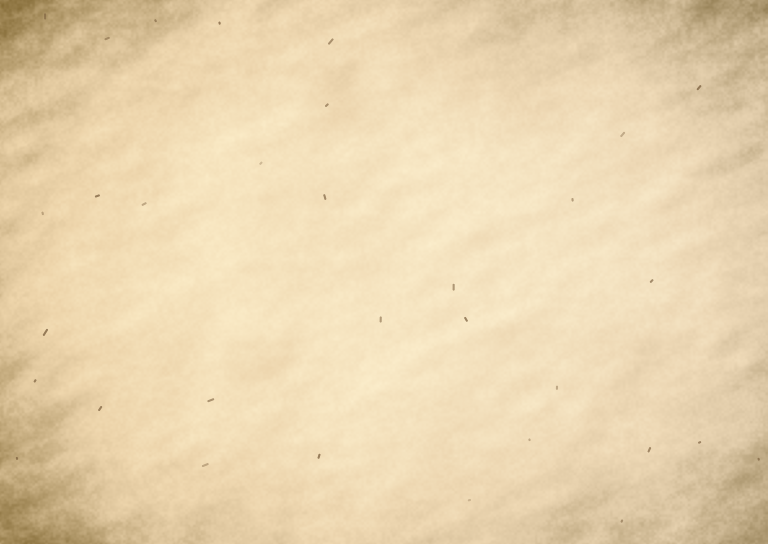
Give the GLSL for this texture, as a Shadertoy shader.

```glsl
// Aged parchment: a cream sheet that darkens toward its edges and corners.
// A tone value (0 light, 3 dark) sums vignette, blotches, stains, slanted
// embossed wrinkles, fine grain and stray fibres, then picks the colour.

const vec3 CREAM = vec3(0.965, 0.897, 0.757);
const vec3 SAND  = vec3(0.930, 0.840, 0.690);
const vec3 TAN   = vec3(0.870, 0.780, 0.630);
const vec3 UMBER = vec3(0.780, 0.690, 0.530);
const vec3 FIBRE = vec3(0.480, 0.370, 0.240);

float hash(vec2 p) {
    vec3 q = fract(vec3(p.xyx) * 0.1031);
    q += dot(q, q.yzx + 33.33);
    return fract((q.x + q.y) * q.z);
}

float noise(vec2 p) {
    vec2 i = floor(p), f = fract(p);
    f = f * f * f * (f * (f * 6.0 - 15.0) + 10.0);
    float low  = mix(hash(i), hash(i + vec2(1, 0)), f.x);
    float high = mix(hash(i + vec2(0, 1)), hash(i + vec2(1, 1)), f.x);
    return mix(low, high, f.y);
}

mat2 rotation(float a) {
    return mat2(cos(a), -sin(a), sin(a), cos(a));
}

float fbm(vec2 p, int octaves) {
    float sum = 0.0, amp = 0.5;
    for (int i = 0; i < octaves; i++) {
        sum += amp * noise(p);
        p = rotation(0.35) * p * 2.03 + 17.3;
        amp *= 0.5;
    }
    return sum;
}

// Signed slope of stretched noise, lit from the upper left
float relief(vec2 p, float slant, vec2 scale, int octaves) {
    vec2 q = rotation(slant) * p * scale + 40.0;
    vec2 light = vec2(-0.15, 0.4);
    return fbm(q - light, octaves) - fbm(q + light, octaves);
}

float stain(vec2 p, vec2 centre, vec2 radius) {
    vec2 d = (p - centre) / radius;
    d += 0.9 * (vec2(noise(p * 19.0), noise(p * 19.0 + 50.0)) - 0.5);
    return exp(-dot(d, d));
}

// Short dark strands, at most one per grid cell
float fibres(vec2 p, float cells, float chance, float pixel) {
    vec2 id = floor(p * cells);
    vec2 jitter = vec2(hash(id + 3.1), hash(id + 8.7));
    vec2 d = p - (id + 0.2 + 0.6 * jitter) / cells;
    d = rotation(0.2 + 2.2 * hash(id + 15.4)) * d;
    float halfLength = mix(0.0005, 0.006, pow(hash(id + 21.9), 2.0));
    d.x -= clamp(d.x, -halfLength, halfLength);
    float strand = 1.0 - smoothstep(0.0008, 0.0012 + pixel, length(d));
    return strand * step(hash(id + 31.3), chance) * mix(0.3, 0.8, hash(id + 44.2));
}

vec3 paperColour(float tone) {
    return CREAM + (SAND - CREAM) * min(tone, 1.0)
                 + (TAN - SAND) * clamp(tone - 1.0, 0.0, 1.0)
                 + (UMBER - TAN) * max(tone - 2.0, 0.0);
}

void mainImage(out vec4 fragColor, in vec2 fragCoord) {
    vec2 uv = fragCoord / iResolution.xy;
    vec2 p = fragCoord / iResolution.y;

    // Vignette with a wavering border, centred slightly to the right
    float blotch = fbm(p * 3.2 + 5.0, 5) - 0.48;
    vec2 fromCentre = (uv - vec2(0.52, 0.49)) * 2.0;
    float radius = length(fromCentre) + 0.16 * blotch;
    float edge = min(1.5 * pow(radius, 3.2), 4.2);
    float tone = edge + blotch * (0.9 + 0.35 * edge);

    // Soft brown stains
    tone += 0.75 * stain(p, vec2(0.63, 0.81), vec2(0.055, 0.05));
    tone += 0.40 * stain(p, vec2(0.96, 0.36), vec2(0.080, 0.06));
    tone += 0.45 * stain(p, vec2(0.51, 0.32), vec2(0.070, 0.04));
    tone += 0.60 * stain(p, vec2(0.29, 0.96), vec2(0.080, 0.05));

    // Wrinkles rising to the right, deeper near the border
    float depth = 0.8 + 0.3 * edge;
    tone -= depth * 0.55 * relief(p, 0.50, vec2(4.0, 10.0), 3);
    tone -= depth * 0.95 * relief(p, 0.38, vec2(13.0, 29.0), 4);

    // Fine paper grain
    float grain = noise(p * 210.0) + noise(p * 105.0 + 9.0) - 1.0;
    tone += grain * (0.24 + 0.10 * edge);

    // Warmer on the left, paler on the right
    vec3 colour = paperColour(tone);
    colour += vec3(0.0, 0.012, 0.036) * (uv.x - 0.5) * 1.4;

    float strand = fibres(p, 9.0, 0.28, 1.0 / iResolution.y);
    colour = mix(colour, FIBRE, strand);
    fragColor = vec4(clamp(colour, 0.0, 1.0), 1.0);
}
```
